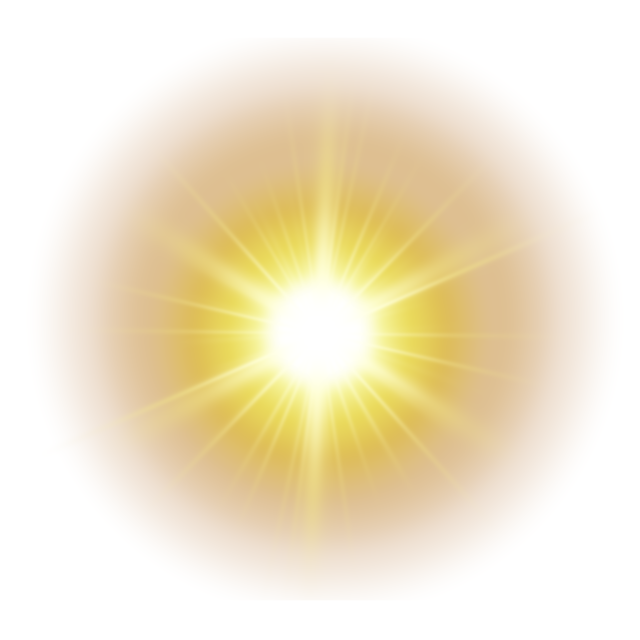
Write a WebGL 2 fragment shader that draws this background.

```glsl
#version 300 es
precision highp float;

uniform vec2 u_resolution;
out vec4 outColor;

const float TAU = 6.2831853;
const vec3 WHITE = vec3(1.0);
const vec3 PALE_YELLOW = vec3(0.97, 0.97, 0.64);
const vec3 YELLOW = vec3(0.92, 0.86, 0.36);
const vec3 GOLD = vec3(0.87, 0.74, 0.33);
const vec3 TAN = vec3(0.87, 0.75, 0.57);
const vec3 BEIGE = vec3(0.92, 0.85, 0.78);

float hash(float n) {
    return fract(sin(n * 127.1) * 43758.5453);
}

// Colour of the round glow, from the hot core to the faint rim
vec3 glowColor(float coreDist, float haloDist) {
    vec3 c = mix(WHITE, PALE_YELLOW, smoothstep(0.05, 0.105, coreDist));
    c = mix(c, YELLOW, smoothstep(0.08, 0.15, coreDist));
    c = mix(c, GOLD, smoothstep(0.13, 0.21, coreDist));
    c = mix(c, TAN, smoothstep(0.18, 0.28, coreDist));
    c = mix(c, BEIGE, smoothstep(0.27, 0.38, haloDist));
    return mix(c, WHITE, smoothstep(0.33, 0.475, haloDist));
}

// Soft ray from the origin; it widens and fades along its reach
float ray(vec2 p, float angle, float reach, float width, float spread) {
    vec2 dir = vec2(cos(angle), sin(angle));
    float along = dot(p, dir);
    float across = dot(p, vec2(-dir.y, dir.x));
    float w = width + spread * max(along, 0.0);
    float fade = clamp(1.0 - along / reach, 0.0, 1.0);
    return exp(-across * across / (w * w)) * fade * smoothstep(0.0, 0.04, along);
}

// Two opposite rays
float beam(vec2 p, float degrees, float reach, float width, float spread) {
    float a = radians(degrees);
    return ray(p, a, reach, width, spread) + ray(-p, a, reach, width, spread);
}

// Layers light without exceeding one
float screenBlend(float a, float b) {
    return 1.0 - (1.0 - a) * (1.0 - clamp(b, 0.0, 1.0));
}

float broadBeams(vec2 p) {
    float light = 0.95 * beam(p, 87.6, 0.43, 0.011, 0.012);
    light = screenBlend(light, 0.5 * beam(p, 87.6, 0.44, 0.014, 0.05));
    light = screenBlend(light, 0.9 * beam(p, 28.5, 0.40, 0.010, 0.045));
    return screenBlend(light, 0.9 * beam(p, 147.6, 0.38, 0.010, 0.040));
}

// Each entry holds angle in degrees, reach and strength
float thinBeams(vec2 p) {
    const vec3 BEAMS[12] = vec3[12](
        vec3(23.6, 0.48, 0.85), vec3(45.6, 0.40, 0.60),
        vec3(132.0, 0.42, 0.60), vec3(167.0, 0.37, 0.65),
        vec3(179.2, 0.40, 0.45), vec3(67.0, 0.34, 0.55),
        vec3(60.0, 0.33, 0.40), vec3(98.3, 0.40, 0.40),
        vec3(120.5, 0.30, 0.40), vec3(109.0, 0.29, 0.40),
        vec3(82.5, 0.43, 0.45), vec3(78.0, 0.44, 0.35));
    float light = 0.0;
    for (int i = 0; i < 12; i++) {
        vec3 b = BEAMS[i];
        light = screenBlend(light, b.z * beam(p, b.x, b.y, 0.0025, 0.009));
    }
    return light;
}

// Short faint streaks scattered around the core
float streaks(vec2 p) {
    const int COUNT = 32;
    float light = 0.0;
    for (int i = 0; i < COUNT; i++) {
        float n = float(i);
        float angle = TAU * (n + hash(n + 1.0)) / float(COUNT);
        float reach = mix(0.16, 0.30, hash(n + 41.0));
        float strength = mix(0.08, 0.28, hash(n + 83.0));
        light = screenBlend(light, strength * ray(p, angle, reach, 0.002, 0.022));
    }
    return light;
}

void main() {
    float scale = min(u_resolution.x, u_resolution.y);
    vec2 uv = (gl_FragCoord.xy - 0.5 * u_resolution) / scale + 0.5;
    vec2 p = uv - vec2(0.5, 0.479);
    float coreDist = length(p);
    float haloDist = length(uv - vec2(0.508, 0.5));

    // Glow and rays
    vec3 color = glowColor(coreDist, haloDist);
    float light = screenBlend(broadBeams(p), thinBeams(p));
    light = screenBlend(light, streaks(p));
    vec3 rayColor = mix(vec3(1.0, 1.0, 0.86), vec3(0.95, 0.90, 0.55),
                        smoothstep(0.09, 0.26, coreDist));
    rayColor = mix(rayColor, vec3(0.96, 0.92, 0.82), smoothstep(0.26, 0.42, coreDist));
    color = mix(color, rayColor, light);

    // White bloom over the core
    color = mix(color, WHITE, exp(-pow(coreDist / 0.075, 4.0)));

    // Flat cut at the top and bottom of the halo
    float edge = 1.0 / scale;
    float inside = smoothstep(-edge, edge, 0.4395 - abs(uv.y - 0.5015));
    outColor = vec4(mix(WHITE, color, inside), 1.0);
}
```
